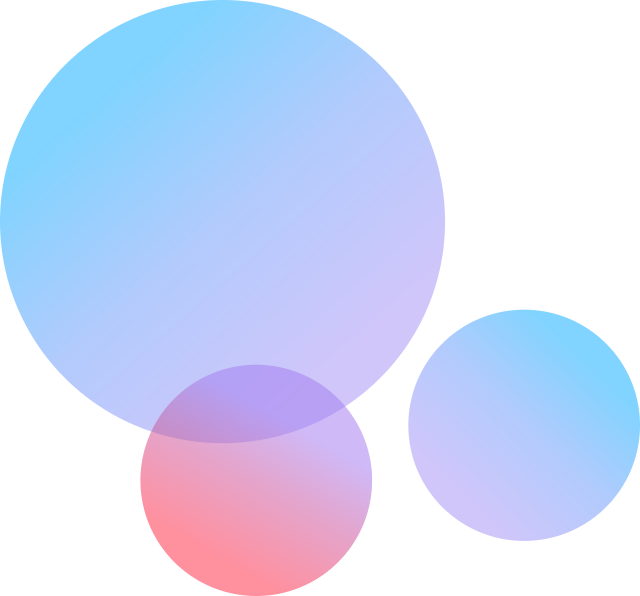
Write a Shadertoy shader that draws this background.

```glsl
// Three overlapping gradient discs on a white ground.

// Disc centres and radii, as fractions of the canvas
const vec2 BIG_CENTER   = vec2(0.3477, 0.6282);
const vec2 BIG_RADIUS   = vec2(0.3477, 0.3718);
const vec2 RIGHT_CENTER = vec2(0.8190, 0.2864);
const vec2 PINK_CENTER  = vec2(0.4004, 0.1940);
const vec2 SMALL_RADIUS = vec2(0.1810, 0.1940);

// Gradient directions, from first to last colour
const vec2 BIG_DIR   = vec2(0.66, -0.75);
const vec2 RIGHT_DIR = vec2(-0.69, -0.72);
const vec2 PINK_DIR  = vec2(0.50, 0.87);

// Positions of the first and last colour, in disc radii from the centre
const vec2 COOL_SPAN = vec2(-0.80, 0.85);
const vec2 WARM_SPAN = vec2(-0.75, 0.58);

const vec3 WHITE      = vec3(1.0);
const vec3 SKY        = vec3(0.50, 0.83, 1.00);
const vec3 PERIWINKLE = vec3(0.70, 0.795, 0.99);
const vec3 LAVENDER   = vec3(0.82, 0.775, 0.98);
const vec3 CORAL      = vec3(1.00, 0.565, 0.62);
const vec3 ROSE       = vec3(0.895, 0.645, 0.80);
const vec3 LILAC      = vec3(0.81, 0.725, 0.97);

// How strongly the pink disc is tinted by what lies below it
const float OVERLAP_TINT = 0.60;

// Three-colour ramp whose middle colour sits at zero
vec3 ramp(float t, vec2 span, vec3 first, vec3 middle, vec3 last) {
    vec3 color = mix(middle, first, clamp(t / span.x, 0.0, 1.0));
    return mix(color, last, clamp(t / span.y, 0.0, 1.0));
}

// Antialiased coverage of a disc, from its local position
float coverage(vec2 local, vec2 radius) {
    float pixels = (length(local) - 1.0) * radius.y * iResolution.y;
    return clamp(0.5 - pixels, 0.0, 1.0);
}

void mainImage(out vec4 fragColor, in vec2 fragCoord) {
    vec2 uv = fragCoord / iResolution.xy;
    vec2 big   = (uv - BIG_CENTER) / BIG_RADIUS;
    vec2 right = (uv - RIGHT_CENTER) / SMALL_RADIUS;
    vec2 pink  = (uv - PINK_CENTER) / SMALL_RADIUS;

    // Cool discs
    vec3 bigColor = ramp(dot(big, BIG_DIR), COOL_SPAN, SKY, PERIWINKLE, LAVENDER);
    vec3 rightColor = ramp(dot(right, RIGHT_DIR), COOL_SPAN, SKY, PERIWINKLE, LAVENDER);
    vec3 color = mix(WHITE, bigColor, coverage(big, BIG_RADIUS));
    color = mix(color, rightColor, coverage(right, SMALL_RADIUS));

    // Warm disc, partly multiplied with the layer below
    vec3 pinkColor = ramp(dot(pink, PINK_DIR), WARM_SPAN, CORAL, ROSE, LILAC);
    pinkColor *= mix(WHITE, color, OVERLAP_TINT);
    color = mix(color, pinkColor, coverage(pink, SMALL_RADIUS));

    fragColor = vec4(color, 1.0);
}
```
